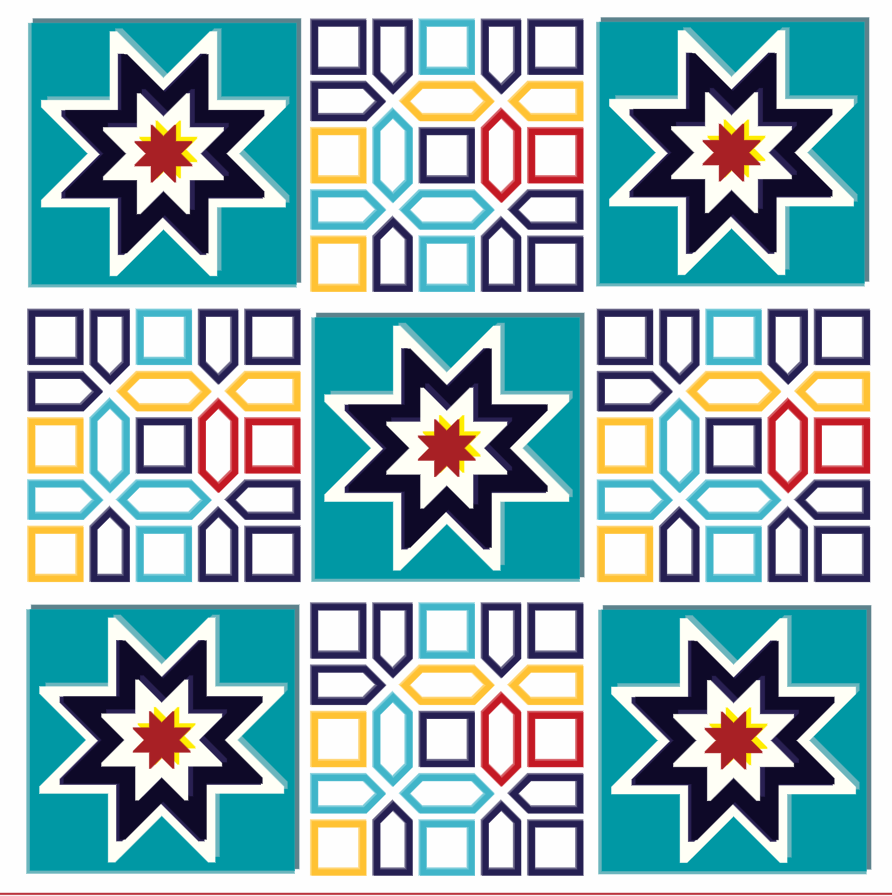
Write a Shadertoy shader that draws this pattern.

```glsl
// Checkerboard of layered eight-point star tiles and outlined mosaic tiles on white.

const float VIEW_HEIGHT = 7.68;              // canvas height in design units
const vec2 TILE_PITCH = vec2(2.447, 2.512);
const float LATTICE = 0.465;                 // spacing of the mosaic pieces
const float MOSAIC_HALF = 1.17;
const float STROKE = 0.068;

const vec3 PAPER = vec3(0.995);
const vec3 IVORY = vec3(1.0, 1.0, 0.965);
const vec3 TEAL = vec3(0.0, 0.595, 0.645);
const vec3 PALE_TEAL = vec3(0.42, 0.71, 0.74);
const vec3 SLATE = vec3(0.36, 0.51, 0.55);
const vec3 INK = vec3(0.055, 0.035, 0.155);
const vec3 VIOLET = vec3(0.16, 0.125, 0.32);
const vec3 LEMON = vec3(1.0, 0.93, 0.0);
const vec3 CRIMSON = vec3(0.66, 0.125, 0.145);

// Mosaic colours: navy, cyan, amber, red
const vec3 PALETTE[4] = vec3[4](
    vec3(0.145, 0.12, 0.32), vec3(0.25, 0.71, 0.79),
    vec3(1.0, 0.76, 0.20), vec3(0.77, 0.10, 0.14));

// Palette index of each lattice piece, bottom row first
const int PIECE_COLOR[25] = int[25](
    2, 0, 1, 0, 0,
    1, 0, 1, 0, 0,
    2, 1, 0, 3, 3,
    0, 0, 2, 0, 2,
    0, 0, 1, 0, 0);

vec2 hash22(vec2 p) {
    vec3 h = fract(p.xyx * vec3(0.1031, 0.1030, 0.0973));
    h += dot(h, h.yzx + 33.33);
    return fract((h.xx + h.yz) * h.zy);
}

float boxDist(vec2 p, vec2 halfSize) {
    vec2 d = abs(p) - halfSize;
    return max(d.x, d.y);
}

// Eight-point star with blunt tips; edges lie at distance r from the centre
float starDist(vec2 p, float r) {
    p = abs(p);
    if (p.y > p.x) p = p.yx;
    float spikes = max(p.y, (p.x - p.y) * 0.7071) - r;
    return max(spikes, p.x - 2.28 * r);
}

float hexDist(vec2 p) {
    p = abs(p);
    return max(p.y - 0.172, (p.x + p.y - 0.41) * 0.7071);
}

float outline(float d, float width) {
    return max(d, -d - width);
}

vec3 paint(vec3 base, vec3 color, float d, float px) {
    return mix(base, color, clamp(0.5 - d / px, 0.0, 1.0));
}

vec3 starTile(vec3 col, vec2 p, float px) {
    // Stacked cards
    col = paint(col, SLATE, boxDist(p - vec2(0.03, 0.027), vec2(1.15, 1.133)), px);
    col = paint(col, PALE_TEAL, boxDist(p + vec2(0.01, 0.013), vec2(1.15, 1.133)), px);
    col = paint(col, TEAL, boxDist(p - vec2(0.005, 0.0), vec2(1.135, 1.12)), px);

    // Nested stars, each with an offset echo
    vec2 echo = vec2(0.042, 0.036);
    col = paint(col, PALE_TEAL, starDist(p - echo, 0.455), px);
    col = paint(col, IVORY, starDist(p, 0.46), px);
    col = paint(col, VIOLET, starDist(p + vec2(0.012, 0.006), 0.378), px);
    col = paint(col, INK, starDist(p - vec2(0.012, 0.0), 0.374), px);
    col = paint(col, VIOLET, starDist(p - echo, 0.227), px);
    col = paint(col, IVORY, starDist(p, 0.227), px);
    col = paint(col, LEMON, starDist(p - echo, 0.108), px);
    return paint(col, CRIMSON, starDist(p, 0.108), px);
}

// Squares on even cells, hexagons between them, gaps on odd crossings
float pieceDist(vec2 p, ivec2 cell) {
    vec2 local = p - vec2(cell) * LATTICE;
    bool oddX = (cell.x & 1) == 1;
    bool oddY = (cell.y & 1) == 1;
    if (!oddX && !oddY) return boxDist(local, vec2(0.24));
    float hexagon = hexDist(oddX ? local.yx : local);
    return max(hexagon, boxDist(p, vec2(MOSAIC_HALF)));
}

vec3 mosaicTile(vec3 col, vec2 p, float px) {
    for (int i = 0; i < 25; i++) {
        ivec2 cell = ivec2(i % 5, i / 5) - 2;
        if ((cell.x & cell.y & 1) == 1) continue;
        vec3 ink = PALETTE[PIECE_COLOR[i]];
        float d = pieceDist(p, cell);
        float shifted = pieceDist(p - vec2(0.008, -0.008), cell);
        col = paint(col, mix(ink, PAPER, 0.3), outline(d, STROKE), px);
        col = paint(col, ink, outline(shifted + 0.006, STROKE - 0.014), px);
    }
    return col;
}

void mainImage(out vec4 fragColor, in vec2 fragCoord) {
    float unit = VIEW_HEIGHT / iResolution.y;
    float px = 1.3 * unit;
    vec2 p = (fragCoord - 0.5 * iResolution.xy) * unit;

    // Three by three tiles with slight placement drift
    vec2 grid = p - vec2(0.015, 0.01);
    vec2 id = clamp(round(grid / TILE_PITCH), -1.0, 1.0);
    vec2 local = grid - id * TILE_PITCH - (hash22(id + 7.0) - 0.5) * 0.03;

    bool isStar = mod(id.x + id.y, 2.0) < 0.5;
    vec3 col = isStar ? starTile(PAPER, local, px) : mosaicTile(PAPER, local, px);

    // Thin rule along the bottom edge
    float rule = abs(p.y + 0.5 * VIEW_HEIGHT - 0.018) - 0.009;
    col = paint(col, vec3(0.73, 0.2, 0.24), rule, px);
    fragColor = vec4(col, 1.0);
}
```
